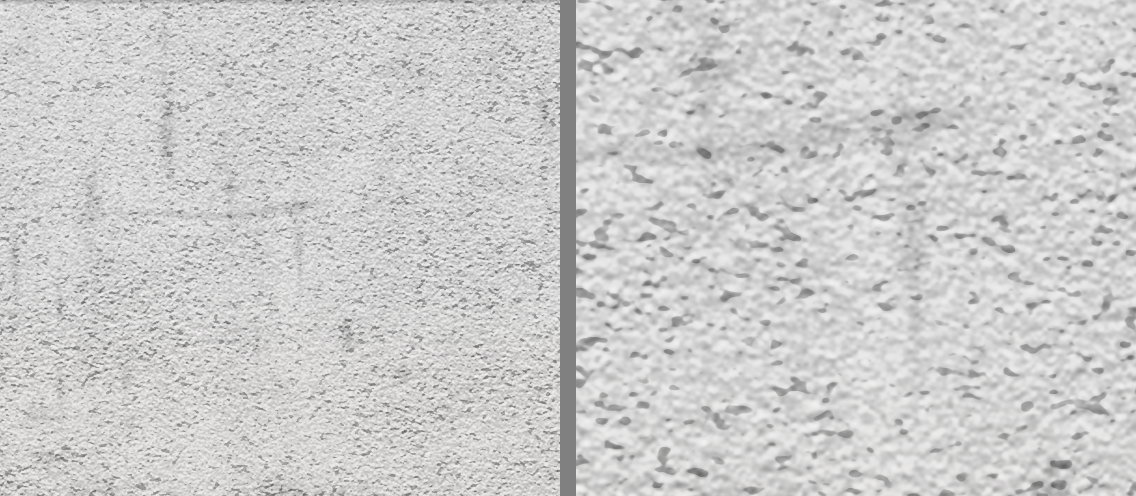
Left: the whole. Right: its middle third, enlarged.
Reproduce this texture procedurally as a WebGL 2 fragment shader.

```glsl
#version 300 es
precision highp float;
// Weathered pale plaster: a fine noise height field lit from above gives the
// grit, thresholded noise adds short dark flecks that crowd in rough areas,
// and smoky masks add vertical drips, a horizontal seam and damp patches.

#define BASE_TONE 0.828
#define GRAIN_FREQ vec2(140.0, 170.0)
#define RELIEF 0.33
#define FLECK_DEPTH 0.19
#define SPECKLE 0.13
#define MOTTLE 0.055
#define STAIN_DEPTH 0.17
#define DRIPS 14
#define PATCHES 9
#define SEAM_HEIGHT 0.567
#define WARM_TINT vec3(1.003, 0.996, 0.992)
#define COOL_TINT vec3(0.998, 0.999, 1.002)

uniform vec2 u_resolution;
out vec4 fragColor;

float hash(vec2 p) {
    vec3 q = fract(vec3(p.xyx) * 0.1031);
    q += dot(q, q.yzx + 33.33);
    return fract((q.x + q.y) * q.z);
}

float noise(vec2 p) {
    vec2 i = floor(p), f = fract(p);
    f = f * f * (3.0 - 2.0 * f);
    return mix(mix(hash(i), hash(i + vec2(1, 0)), f.x),
               mix(hash(i + vec2(0, 1)), hash(i + vec2(1, 1)), f.x), f.y);
}

float fbm(vec2 p) {
    float sum = 0.0, amp = 0.5;
    for (int i = 0; i < 4; i++) {
        sum += amp * noise(p);
        p = mat2(0.8, 0.6, -0.6, 0.8) * p * 2.03 + 17.3;
        amp *= 0.5;
    }
    return sum / 0.9375;
}

// Two crossed layers, so that no direction of the lattice stands out
float crossed(vec2 q) {
    return 0.5 * noise(mat2(0.88, 0.47, -0.47, 0.88) * q)
         + 0.5 * noise(mat2(0.88, -0.47, 0.47, 0.88) * q * 1.25 + 41.0);
}

// Height of the gritty surface, in grain units
float grit(vec2 q) {
    return 0.75 * crossed(q) + 0.35 * crossed(q * 1.7 + 90.0)
         + 0.15 * noise(q * 0.5 + 9.0);
}

// Narrow vertical runs, one per column, each with a random span
float drips(vec2 p, float aspect) {
    float mask = 0.0;
    for (int i = 0; i < DRIPS; i++) {
        vec2 id = vec2(float(i), 5.0);
        float x = (float(i) + 0.2 + 0.6 * hash(id)) / float(DRIPS) * aspect;
        float y = 0.12 + 0.82 * hash(id + 13.0);
        float span = mix(0.05, 0.22, hash(id + 29.0));
        float width = mix(0.005, 0.016, hash(id + 47.0));
        float wobble = 0.012 * (noise(vec2(p.y * 14.0, id.x * 7.0)) - 0.5);
        vec2 d = vec2(p.x - x - wobble, p.y - y) / vec2(width, span);
        mask += exp(-d.x * d.x) * (1.0 - smoothstep(0.5, 1.1, abs(d.y)))
              * mix(0.4, 1.0, hash(id + 61.0));
    }
    return mask * smoothstep(0.3, 0.7, fbm(p * vec2(34.0, 16.0)));
}

// Small smudged clumps, wider than tall
float patches(vec2 p, float aspect) {
    float mask = 0.0;
    for (int i = 0; i < PATCHES; i++) {
        vec2 id = vec2(float(i), 83.0);
        vec2 centre = vec2(hash(id) * aspect, hash(id + 19.0));
        vec2 size = mix(vec2(0.020, 0.012), vec2(0.06, 0.022), hash(id + 37.0));
        vec2 d = (p - centre) / size;
        mask += exp(-dot(d, d)) * mix(0.4, 1.0, hash(id + 53.0));
    }
    return mask * smoothstep(0.2, 0.65, fbm(p * 38.0 + 7.0));
}

// Uneven horizontal line, fading at both ends
float seam(vec2 p, float aspect) {
    float x = p.x / aspect;
    float y = SEAM_HEIGHT + 0.018 * smoothstep(0.40, 0.56, x)
            + 0.006 * (noise(vec2(p.x * 20.0, 3.0)) - 0.5);
    float ends = smoothstep(0.14, 0.28, x) * (1.0 - smoothstep(0.53, 0.60, x));
    float width = mix(0.004, 0.010, noise(vec2(p.x * 13.0, 71.0)));
    float d = (p.y - y) / width;
    return exp(-d * d) * ends * (0.5 + 0.5 * noise(vec2(p.x * 30.0, 11.0)));
}

void main() {
    vec2 p = gl_FragCoord.xy / u_resolution.y;
    float aspect = u_resolution.x / u_resolution.y;

    // Broad variation: rough areas are also a little darker
    float cloud = fbm(p * vec2(3.5, 6.0) + 3.0) - 0.5;
    float streak = fbm(p * vec2(17.0, 2.2) + 31.0) - 0.5;
    float band = fbm(p * vec2(5.0, 24.0) + 57.0) - 0.5;
    float rough = 1.0 - 0.9 * cloud - 0.5 * band + 0.12 * (0.5 - p.y);

    float stain = drips(p, aspect) + 0.9 * patches(p, aspect) + seam(p, aspect);
    stain += 0.5 * (1.0 - smoothstep(0.0, 0.06, p.y))
           * smoothstep(0.45, 0.7, fbm(p * 16.0 + 5.0));
    stain = min(stain, 1.1);

    // Relief lit from above, fine speckle, and flecks of varying crowding
    vec2 q = p * GRAIN_FREQ;
    float lit = (grit(q) - grit(q + vec2(-0.06, 0.6))) * rough;
    float speck = noise(q * 1.9 + 67.0) - 0.5;
    float crowd = 0.09 * (rough - 1.0) + 0.09 * stain
                + 0.10 * (noise(p * 42.0 + 15.0) - 0.5);
    float shade = crossed(q * vec2(0.75, 1.05) + 130.0) - 0.5 * lit;
    float fleck = smoothstep(0.66, 0.80, shade + crowd);

    float tone = BASE_TONE + RELIEF * lit + SPECKLE * speck;
    tone += MOTTLE * (cloud + 0.8 * streak + 0.7 * band);
    tone -= FLECK_DEPTH * fleck;
    tone -= STAIN_DEPTH * stain * (0.4 + 0.6 * noise(q * 0.8 + 25.0));
    tone -= 0.14 * smoothstep(0.988, 1.0, p.y);
    tone = min(tone, 0.89 + 0.45 * (tone - 0.89));

    fragColor = vec4(clamp(tone * mix(WARM_TINT, COOL_TINT, p.y), 0.0, 1.0), 1.0);
}
```
